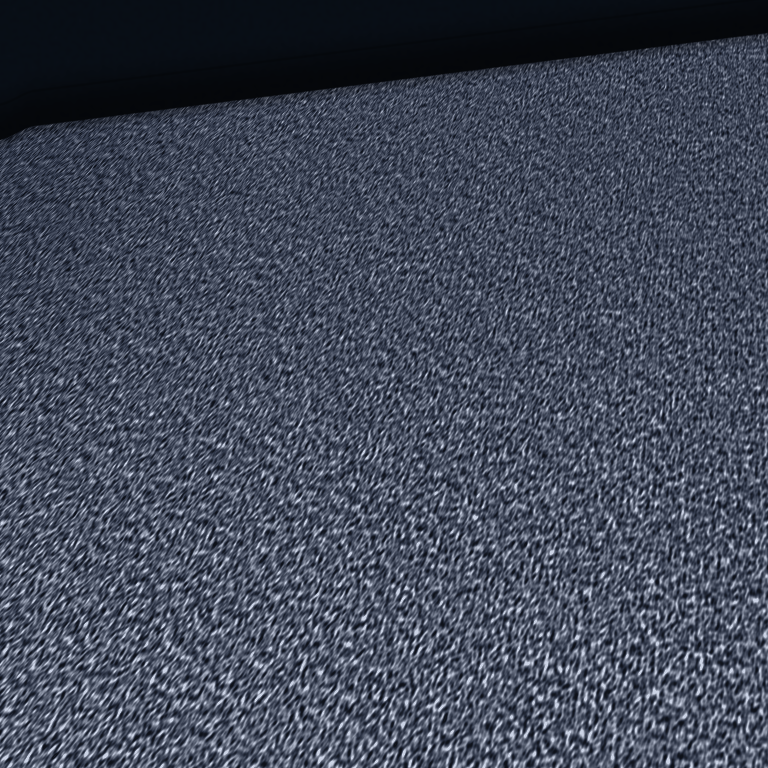
A Shadertoy shader for this texture:

```glsl
#define VANISH vec2(0.93, 1.85)
#define TILT 0.127
#define EDGE_HEIGHT 0.830
#define STRAND_DENSITY vec2(290.0, 150.0)
#define RIB_COUNT 175.0
#define FIBRE_CONTRAST 2.15
#define PILE_TONE 0.27
#define WALL_COLOR vec3(0.032, 0.054, 0.084)
#define SKIRT_COLOR vec3(0.018, 0.026, 0.040)

float hash(vec2 p) {
    vec3 q = fract(p.xyx * vec3(0.1031, 0.1030, 0.0973));
    q += dot(q, q.yzx + 33.33);
    return fract((q.x + q.y) * q.z);
}

float slope(vec2 cell, vec2 offset) {
    float angle = 6.28318 * hash(cell);
    return dot(vec2(cos(angle), sin(angle)), offset);
}

// Gradient noise centred on zero.
float noise(vec2 p) {
    vec2 cell = floor(p), f = fract(p);
    vec2 s = f * f * (3.0 - 2.0 * f);
    vec2 r = vec2(1, 0), u = vec2(0, 1);
    float low = mix(slope(cell, f), slope(cell + r, f - r), s.x);
    float high = mix(slope(cell + u, f - u), slope(cell + 1.0, f - 1.0), s.x);
    return mix(low, high, s.y);
}

vec2 rotate(vec2 p, float angle) {
    float c = cos(angle), s = sin(angle);
    return vec2(c * p.x - s * p.y, s * p.x + c * p.y);
}

// Converging strands: x runs across them, y runs along them.
vec2 floorPlane(vec2 uv) {
    float drop = VANISH.y + TILT * (uv.x - VANISH.x) - uv.y;
    return vec2((uv.x - VANISH.x) / drop + 2.0, 2.0 - log(drop));
}

// Patches of straight and slanted tufts over fine yarn and faint ribs.
float fibres(vec2 ground) {
    float straight = noise(rotate(ground, 0.08) * STRAND_DENSITY);
    float slanted = noise(rotate(ground, 0.62) * STRAND_DENSITY + 41.0);
    float patchMask = smoothstep(-0.15, 0.15, noise(ground * vec2(75.0, 60.0) + 9.0));
    float tuft = mix(straight, slanted, patchMask);
    float yarn = noise(rotate(ground, 0.25) * STRAND_DENSITY * vec2(1.55, 1.7) + 83.0);
    float ribStrength = 0.07 + 0.12 * noise(ground * vec2(26.0, 17.0));
    float rib = sin(6.28318 * ground.x * RIB_COUNT + 2.0 * slanted);
    return 0.85 * tuft + 0.55 * yarn + ribStrength * rib;
}

vec3 carpet(vec2 uv) {
    vec2 ground = floorPlane(uv);
    float nearness = 1.0 - smoothstep(0.0, 0.95, uv.y);
    float relief = FIBRE_CONTRAST * mix(0.8, 1.25, nearness) * fibres(ground);
    float tone = PILE_TONE * (1.0 + relief + 0.3 * relief * relief);

    // Light falls off gently into the distance and the far left corner.
    tone *= mix(0.88, 1.12, nearness);
    tone *= 1.0 - 0.2 * smoothstep(0.35, 0.0, uv.x) * smoothstep(0.3, 0.85, uv.y);

    tone = clamp(tone, 0.035, 0.8);
    return tone + vec3(0.0, 0.03, 0.1) * smoothstep(-0.08, 0.2, tone);
}

vec3 wall(vec2 uv, float above) {
    float seam = above - 0.046;
    vec3 color = mix(SKIRT_COLOR, WALL_COLOR, smoothstep(-0.035, 0.035, seam));
    color *= 1.0 - 0.25 * smoothstep(0.003, 0.0, abs(seam));
    return color * (1.0 + 0.1 * noise(uv * 130.0));
}

void mainImage(out vec4 fragColor, in vec2 fragCoord) {
    vec2 uv = fragCoord / iResolution.xy;
    float pixel = 1.0 / iResolution.y;

    // The floor boundary dips at the left corner.
    float corner = 0.012 * smoothstep(0.045, 0.0, uv.x);
    float above = uv.y - EDGE_HEIGHT - TILT * uv.x + corner;

    vec3 pile = carpet(uv);
    pile *= 1.0 - 0.3 * smoothstep(-0.018, 0.0, above);
    vec3 color = mix(pile, wall(uv, above), smoothstep(-pixel, pixel, above));
    fragColor = vec4(color, 1.0);
}
```
